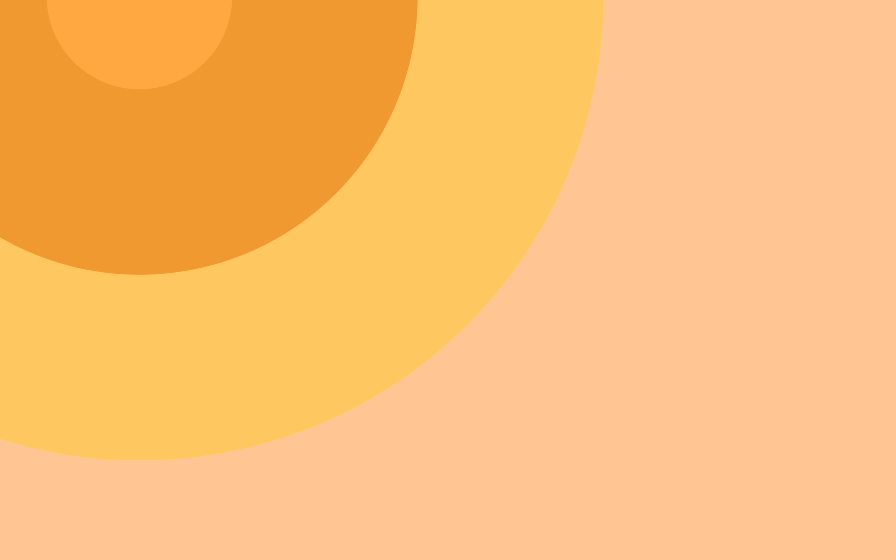
A WebGL 1 fragment shader for this background:

```glsl
precision highp float;
// Flat concentric sun discs in warm orange, cropped by the upper left edge of a peach field.

uniform vec2 u_resolution;

// Antialiased coverage of a disc, with lengths in canvas heights
float disc(float distanceToCenter, float radius) {
  float halfPixel = 0.5 / u_resolution.y;
  return 1.0 - smoothstep(radius - halfPixel, radius + halfPixel, distanceToCenter);
}

void main() {
  vec2 position = gl_FragCoord.xy / u_resolution.y;
  float distanceToSun = distance(position, vec2(0.249, 1.0062));
  float ringUnit = 0.1656;

  // Peach field, then discs from the widest to the core
  vec3 color = vec3(1.0, 0.776, 0.58);
  color = mix(color, vec3(1.0, 0.78, 0.376), disc(distanceToSun, 5.0 * ringUnit));
  color = mix(color, vec3(0.945, 0.6, 0.192), disc(distanceToSun, 3.0 * ringUnit));
  color = mix(color, vec3(1.0, 0.66, 0.255), disc(distanceToSun, ringUnit));

  gl_FragColor = vec4(color, 1.0);
}
```
